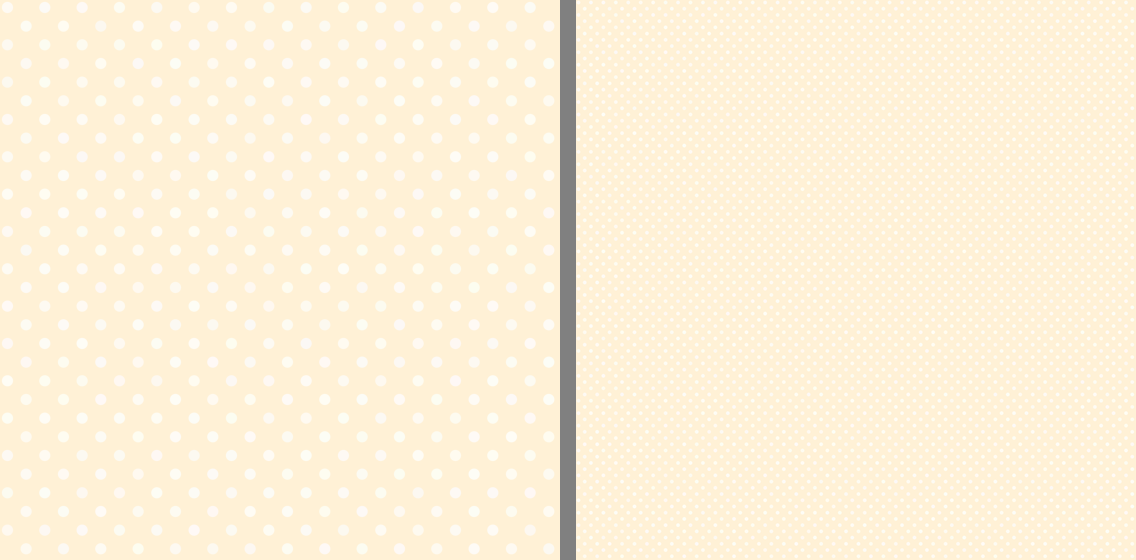
Left: one tile. Right: repeated 3 by 3.
Reproduce this pattern procedurally as a Shadertoy shader.

```glsl
// Staggered off-white polka dots on a cream ground, each dot tinted slightly differently.

#define REPEATS 15.0                     // cells across and down, two dots per cell
#define DOT_RADIUS 0.149                 // in cells
#define DOT_ORIGIN vec2(0.2, 0.8)        // first dot of a cell, in cells
#define GROUND_COLOR vec3(1.0, 0.945, 0.84)
#define DOT_COLOR vec3(0.993, 0.983, 0.953)
#define TINT_RANGE vec3(0.014, 0.02, 0.026)

// Sine-free hash: three values in 0..1
vec3 hash3(vec3 p) {
    p = fract(p * vec3(0.1031, 0.1030, 0.0973));
    p += dot(p, p.yxz + 33.33);
    return fract((p.xxy + p.yxx) * p.zyx);
}

// Blends one square lattice of dots over the color below
vec3 addDots(vec3 below, vec2 cellPos, float layer, float pixel) {
    vec2 dotId = floor(cellPos + 0.5);
    float dist = length(cellPos - dotId) - DOT_RADIUS;
    float coverage = 1.0 - smoothstep(-0.75 * pixel, 0.75 * pixel, dist);

    // Wrapped index keeps the tints seamless across the canvas edges
    vec3 variation = hash3(vec3(mod(dotId, REPEATS) + 1.0, layer + 7.0)) - 0.5;
    vec3 tint = clamp(DOT_COLOR + TINT_RANGE * variation, 0.0, 1.0);
    return mix(below, tint, coverage);
}

void mainImage(out vec4 fragColor, in vec2 fragCoord) {
    vec2 cellPos = fragCoord / iResolution.xy * REPEATS - DOT_ORIGIN;
    float pixel = REPEATS / min(iResolution.x, iResolution.y);

    // Two lattices, the second shifted by half a cell
    vec3 color = GROUND_COLOR;
    for (int i = 0; i < 2; i++) {
        float layer = float(i);
        color = addDots(color, cellPos - 0.5 * layer, layer, pixel);
    }
    fragColor = vec4(color, 1.0);
}
```
